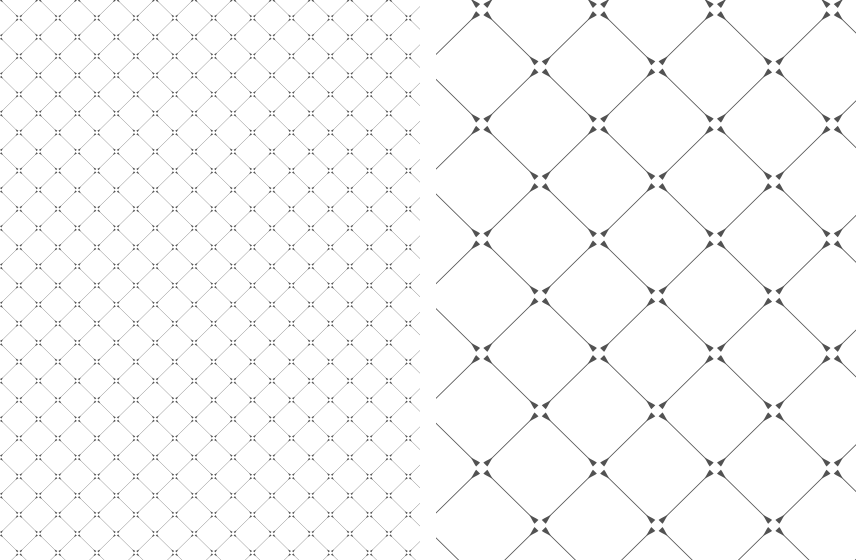
Left, the full canvas; right, a detail of the centre.
A Shadertoy shader for this pattern:

```glsl
// Fine diagonal lattice with four flared arms around a small white gap at each crossing.

// Ink coverage at a lattice position; crossings lie at whole numbers, edges have length 1.
float latticeInk(vec2 lattice, float soft) {
    vec2 fromNode = abs(fract(lattice + 0.5) - 0.5);
    float along = max(fromNode.x, fromNode.y);
    float across = min(fromNode.x, fromNode.y);

    // Hairline that flares toward the crossing
    float halfWidth = mix(0.034, 0.005, smoothstep(0.05, 0.19, along));
    float stroke = 1.0 - smoothstep(-soft, soft, across - halfWidth);

    // Open centre
    return stroke * smoothstep(-soft, soft, along - 0.062);
}

// Canvas fraction to the two diagonal lattice axes
vec2 toLattice(vec2 uv) {
    vec2 cell = uv * vec2(10.787, 14.656) - vec2(5.487, 7.187);
    return vec2(cell.x + cell.y, cell.x - cell.y);
}

void mainImage(out vec4 fragColor, in vec2 fragCoord) {
    const int GRID = 5;
    float soft = 0.1 * 15.4 / iResolution.x;
    float ink = 0.0;

    // Average a grid of samples per pixel to keep the hairlines even
    for (int j = 0; j < GRID; j++) {
        for (int i = 0; i < GRID; i++) {
            vec2 offset = (vec2(i, j) + 0.5) / float(GRID) - 0.5;
            ink += latticeInk(toLattice((fragCoord + offset) / iResolution.xy), soft);
        }
    }
    ink /= float(GRID * GRID);

    fragColor = vec4(mix(vec3(1.0), vec3(0.32), ink), 1.0);
}
```
